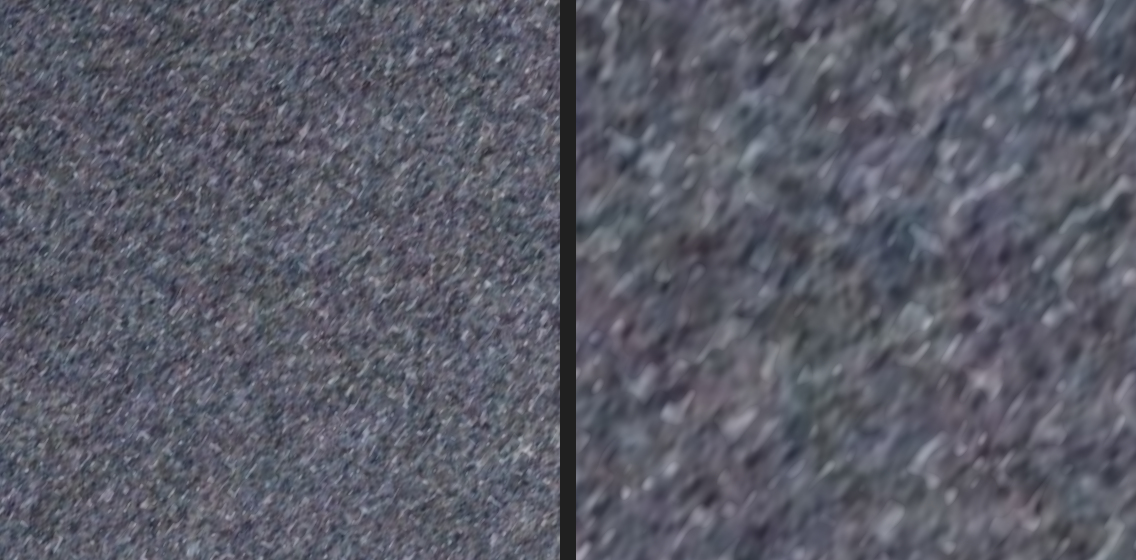
Left, the full canvas; right, a detail of the centre.
This texture is drawn by a Shadertoy shader. Its source:

```glsl
const vec3 WOOL_GREY = vec3(0.341, 0.347, 0.394);
const vec3 WARM_COOL = vec3(0.032, 0.004, -0.026);
const vec3 PLUM_TEAL = vec3(0.018, -0.014, 0.010);
const float NAP_ANGLE = 0.92;
const int FIBRE_COUNT = 22;

float hash(vec2 p) {
    return fract(sin(dot(p, vec2(127.1, 311.7))) * 43758.5453);
}

// Turns a point into a frame whose x axis lies at the given angle
mat2 rotation(float angle) {
    float c = cos(angle), s = sin(angle);
    return mat2(c, -s, s, c);
}

// Smooth value noise, centred on zero
float noise(vec2 p) {
    vec2 cell = floor(p), f = fract(p);
    f = f * f * (3.0 - 2.0 * f);
    float low = mix(hash(cell), hash(cell + vec2(1.0, 0.0)), f.x);
    float high = mix(hash(cell + vec2(0.0, 1.0)), hash(cell + vec2(1.0, 1.0)), f.x);
    return mix(low, high, f.y) - 0.5;
}

float clouds(vec2 p) {
    float sum = 0.0, weight = 0.5;
    for (int i = 0; i < 3; i++) {
        sum += weight * noise(p);
        p = rotation(0.7) * p * 2.1 + 17.3;
        weight *= 0.7;
    }
    return sum;
}

// Short streaks: frequency.x runs along the nap, frequency.y across it
float streaks(vec2 uv, float angle, vec2 frequency, float seed) {
    return noise(rotation(angle) * uv * frequency + seed);
}

// Thin bent hair with soft edges and fading ends
float fibre(vec2 uv, vec2 centre, float angle, float halfLength, float bend) {
    vec2 p = rotation(angle) * (uv - centre);
    float t = p.x / halfLength;
    float offset = abs(p.y - bend * halfLength * (t * t - 0.4 * t * t * t));
    float body = 1.0 - smoothstep(0.0006, 0.0030, offset);
    return body * (1.0 - smoothstep(0.6, 1.0, abs(t)));
}

float looseFibres(vec2 uv) {
    float light = 0.0;
    for (int i = 0; i < FIBRE_COUNT; i++) {
        float id = float(i) + 1.0;
        vec2 centre = vec2(hash(vec2(id, 1.7)), hash(vec2(id, 5.3)));
        float angle = 3.1416 * hash(vec2(id, 9.1));
        float halfLength = mix(0.012, 0.032, hash(vec2(id, 13.9)));
        float bend = hash(vec2(id, 21.4)) - 0.5;
        float strength = mix(0.3, 1.0, hash(vec2(id, 27.2)));
        light = max(light, strength * fibre(uv, centre, angle, halfLength, bend));
    }
    return light;
}

void mainImage(out vec4 fragColor, in vec2 fragCoord) {
    vec2 uv = fragCoord / iResolution.y;

    // A slight wander keeps the streaks from lining up in rows
    vec2 wander = vec2(noise(uv * 32.0), noise(uv * 32.0 + 51.0));
    vec2 nap = uv + 0.005 * wander;

    // Grain of several sizes
    float coarse = streaks(nap, NAP_ANGLE, vec2(64.0, 125.0), 3.0);
    float medium = streaks(nap, NAP_ANGLE - 0.18, vec2(92.0, 170.0), 31.0);
    float fine = streaks(nap, NAP_ANGLE + 0.14, vec2(140.0, 245.0), 67.0);
    float glint = streaks(nap, NAP_ANGLE + 0.06, vec2(76.0, 140.0), 93.0);

    // Broad mottling and a slow drift of light toward the lower right
    float mottling = clouds(uv * 14.0 + 7.0);
    float drift = 0.03 * (uv.x - uv.y);

    float light = 0.16 * coarse + 0.15 * medium + 0.13 * fine
                + 0.09 * mottling + drift;
    light += 0.62 * max(glint - 0.18, 0.0) + 0.06 * looseFibres(uv);

    // Faint dyed tints
    vec3 tint = WARM_COOL * (noise(nap * 52.0 + 11.0) + 0.6 * noise(uv * 15.0))
              + PLUM_TEAL * (noise(nap * 60.0 + 83.0) + noise(uv * 19.0 + 29.0));

    fragColor = vec4(clamp(WOOL_GREY + light + tint, 0.0, 1.0), 1.0);
}
```
